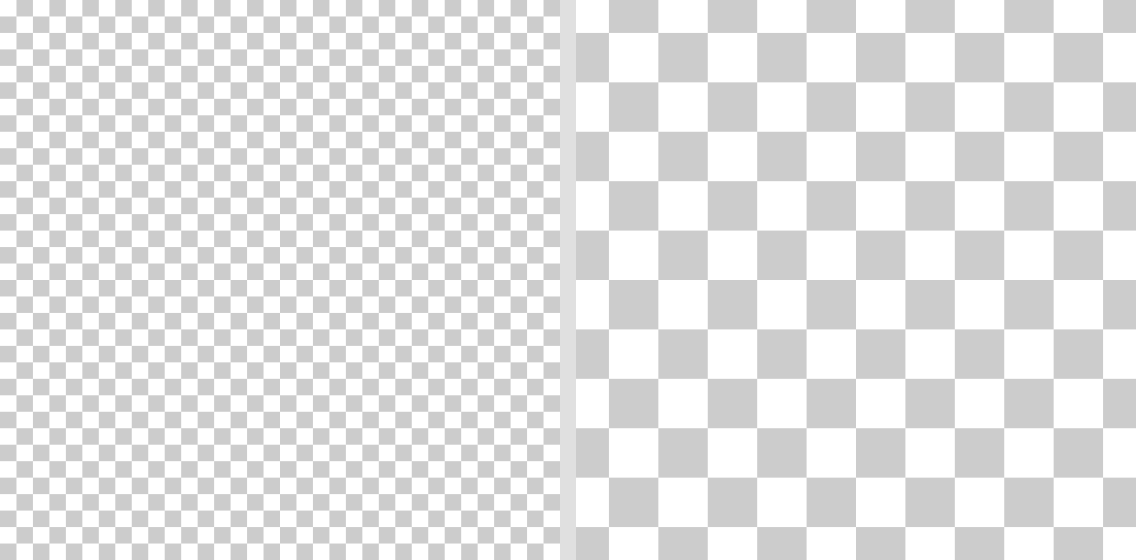
Left, the full canvas; right, a detail of the centre.
Write a WebGL 1 fragment shader that draws this pattern.

```glsl
precision highp float;

uniform vec2 u_resolution;

const float REPEATS = 17.0;           // light and dark pairs per side
const float CELLS = 2.0 * REPEATS;
const float EDGE_PIXELS = 1.0;        // width of the smoothed edge
const vec3 LIGHT = vec3(1.0);
const vec3 DARK = vec3(0.8);

// Signed distance to the nearest cell edge, positive in even cells
vec2 signedEdgeDistance(vec2 cell) {
  return 0.5 - abs(mod(cell + 0.5, 2.0) - 1.0);
}

void main() {
  vec2 cell = gl_FragCoord.xy / u_resolution * CELLS;
  vec2 edgeWidth = EDGE_PIXELS * CELLS / u_resolution;

  // Square wave per axis, with a linear ramp across each edge
  vec2 wave = clamp(2.0 * signedEdgeDistance(cell) / edgeWidth, -1.0, 1.0);

  // Cells of equal parity are dark
  float darkness = 0.5 + 0.5 * wave.x * wave.y;
  gl_FragColor = vec4(mix(LIGHT, DARK, darkness), 1.0);
}
```
